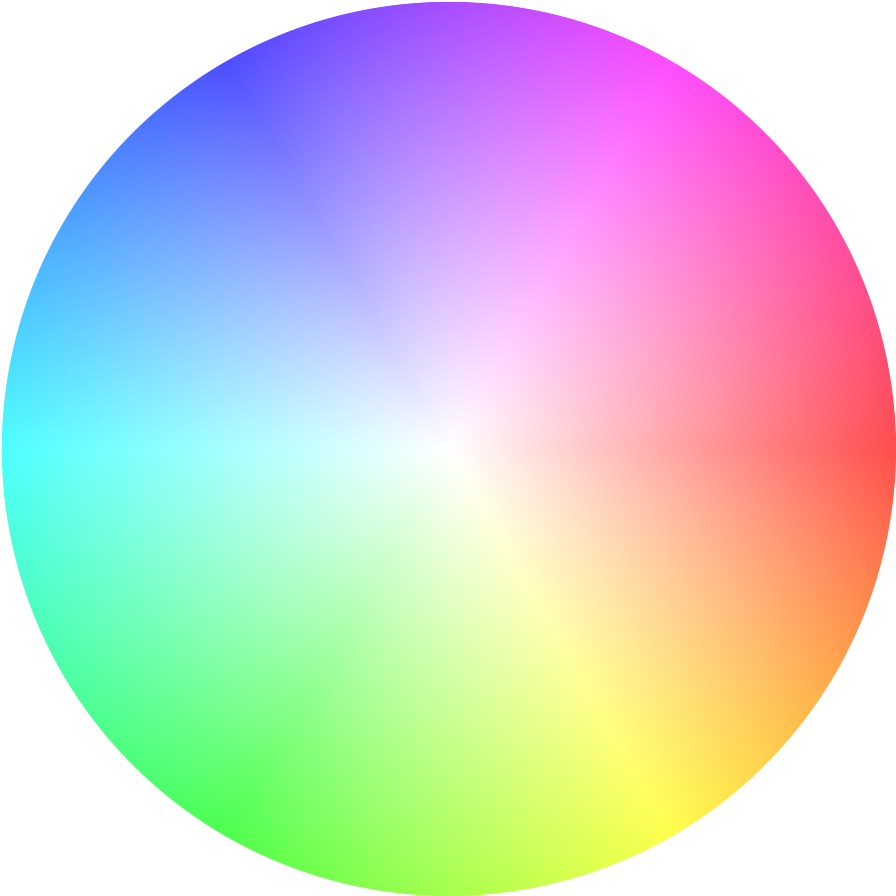
This background is drawn by a three.js fragment shader. Its source:

```glsl
// Draws a soft hue wheel on white: hue runs clockwise from red at the right, saturation grows with radius.
varying vec2 vUv;

const float TAU = 6.28318531;
const vec2 WHEEL_CENTER = vec2(0.501, 0.499);
const float WHEEL_RADIUS = 0.499;
const float RIM_SATURATION = 0.7;
const vec3 BACKGROUND = vec3(1.0);

// Fully saturated colour for a hue in turns
vec3 hueColor(float hue) {
  vec3 channel = fract(hue + vec3(0.0, 2.0, 1.0) / 3.0) * 6.0;
  return clamp(abs(channel - 3.0) - 1.0, 0.0, 1.0);
}

// Clockwise angle of an offset, in turns from the right
float clockwiseTurns(vec2 offset) {
  return fract(atan(-offset.y, offset.x) / TAU);
}

// White at the hub, tinted by hue towards the rim
vec3 wheelColor(vec2 offset, float radius, float rimSaturation) {
  float saturation = rimSaturation * min(length(offset) / radius, 1.0);
  return mix(vec3(1.0), hueColor(clockwiseTurns(offset)), saturation);
}

// Antialiased coverage of a disc
float discMask(vec2 offset, float radius) {
  float edge = length(offset) - radius;
  float softness = max(0.5 * fwidth(edge), 0.0001);
  return 1.0 - smoothstep(-softness, softness, edge);
}

void main() {
  vec2 offset = vUv - WHEEL_CENTER;
  vec3 wheel = wheelColor(offset, WHEEL_RADIUS, RIM_SATURATION);
  float coverage = discMask(offset, WHEEL_RADIUS);
  gl_FragColor = vec4(mix(BACKGROUND, wheel, coverage), 1.0);
}
```
